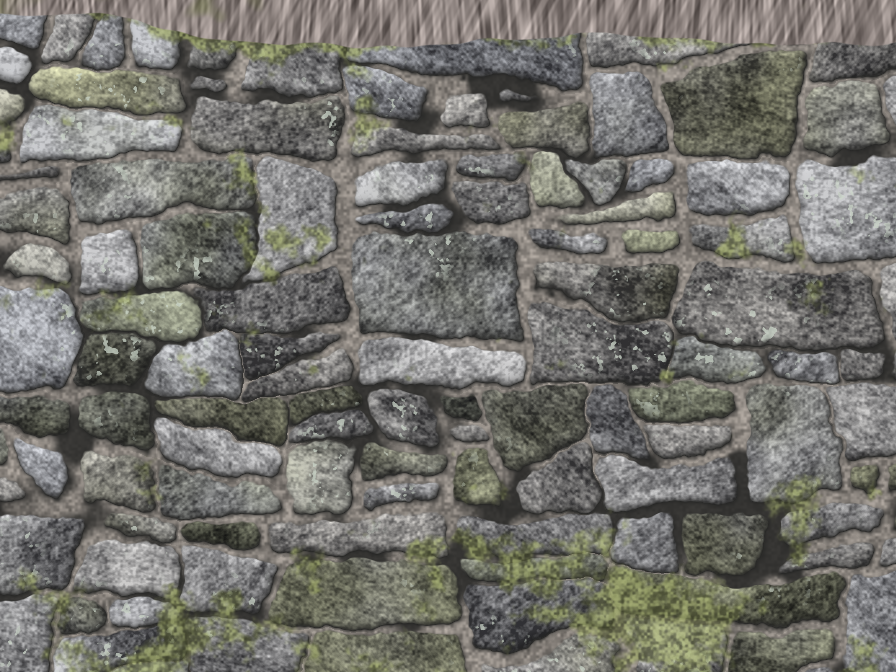
Reproduce this texture procedurally as a Shadertoy shader.

```glsl
// Weathered dry-stone wall with mortar, moss and lichen below a strip of dry grass.

const vec3 DARK_STONE = vec3(0.19, 0.19, 0.20);
const vec3 PALE_STONE = vec3(0.80, 0.80, 0.80);
const vec3 OLIVE = vec3(0.43, 0.44, 0.345);
const vec3 MORTAR = vec3(0.55, 0.525, 0.50);
const vec3 CREVICE = vec3(0.15, 0.15, 0.145);
const vec3 DARK_MOSS = vec3(0.34, 0.36, 0.22);
const vec3 BRIGHT_MOSS = vec3(0.67, 0.71, 0.45);
const vec3 LICHEN = vec3(0.80, 0.84, 0.79);
const vec2 LIGHT = vec2(-0.35, 0.94);

struct Stone {
    float edge;   // distance to the nearest joint
    vec2 facing;  // direction towards that joint
    float id;
};

float hash(vec2 p) {
    vec3 q = fract(p.xyx * vec3(0.1031, 0.1030, 0.0973));
    q += dot(q, q.yzx + 33.33);
    return fract((q.x + q.y) * q.z);
}

float noise(vec2 p) {
    vec2 i = floor(p), f = fract(p);
    f = f * f * (3.0 - 2.0 * f);
    return mix(mix(hash(i), hash(i + vec2(1, 0)), f.x),
               mix(hash(i + vec2(0, 1)), hash(i + vec2(1, 1)), f.x), f.y);
}

float fbm(vec2 p, int octaves) {
    float sum = 0.0, total = 0.0, weight = 1.0;
    for (int i = 0; i < octaves; i++) {
        sum += weight * noise(p);
        total += weight;
        weight *= 0.6;
        p = mat2(1.6, 1.2, -1.2, 1.6) * p + 17.3;
    }
    return sum / total;
}

vec2 rotate(vec2 p, float angle) {
    float c = cos(angle), s = sin(angle);
    return vec2(c * p.x - s * p.y, s * p.x + c * p.y);
}

// Splits the wall again and again by tilted lines until a stone is small enough.
Stone findStone(vec2 p, vec2 lo, vec2 hi) {
    Stone stone = Stone(1.0, vec2(0), 1.0);
    for (int i = 0; i < 10; i++) {
        vec2 size = hi - lo;
        float r = hash(vec2(stone.id, 3.0));
        if (size.x * size.y < mix(0.006, 0.058, r * r)) break;
        bool upright = size.y < 0.36 && size.x > size.y * mix(1.3, 2.7, hash(vec2(stone.id, 7.0)));
        float cut = mix(0.3, 0.7, hash(vec2(stone.id, 11.0)));
        float tilt = (hash(vec2(stone.id, 19.0)) - 0.5) * min(0.7, 0.12 / max(size.x, size.y));
        vec2 normal = normalize(upright ? vec2(1.0, tilt * 2.2) : vec2(tilt, 1.0));
        vec2 pivot = lo + size * (upright ? vec2(cut, 0.5) : vec2(0.5, cut));
        float side = dot(p - pivot, normal);
        bool beyond = side > 0.0;
        if (upright) { if (beyond) lo.x = pivot.x; else hi.x = pivot.x; }
        else { if (beyond) lo.y = pivot.y; else hi.y = pivot.y; }

        // The smooth minimum rounds the corners.
        float blend = clamp(0.5 + 0.5 * (stone.edge - abs(side)) / 0.018, 0.0, 1.0);
        stone.edge = mix(stone.edge, abs(side), blend) - 0.018 * blend * (1.0 - blend);
        stone.facing = mix(stone.facing, beyond ? -normal : normal, blend);
        stone.id = stone.id * 2.0 + (beyond ? 1.0 : 0.0);
    }
    return stone;
}

vec3 stoneColor(vec2 p, Stone stone, float depth) {
    vec2 q = rotate(p, (hash(vec2(stone.id, 23.0)) - 0.5) * 1.6) + stone.id * 0.37;
    vec2 toLight = rotate(LIGHT, 0.3) * 0.004;
    float relief = fbm(q * vec2(14, 26), 6) - fbm((q + toLight) * vec2(14, 26), 6);
    float facet = smoothstep(0.46, 0.54, noise(q * vec2(7, 13)) + 0.2 * (fbm(q * 40.0, 3) - 0.5));
    float grain = 0.42 * (noise(p * 260.0) - 0.5) + 0.26 * (noise(p * 120.0) - 0.5);
    float tone = 0.34 + 0.36 * hash(vec2(stone.id, 29.0)) + 0.16 * (facet - 0.5);
    tone += 1.1 * (fbm(q * 8.0, 5) - 0.5) + 1.7 * relief + grain + 0.16 * (p.y - 0.5);
    vec3 color = mix(DARK_STONE, PALE_STONE, clamp(tone, 0.0, 1.0));

    // Olive and cool tints differ from stone to stone.
    float olive = smoothstep(0.66, 1.05, hash(vec2(stone.id, 31.0)) + 0.4 * fbm(p * 7.0, 3) - 0.25 * p.y);
    color = mix(color, OLIVE * (0.45 + 1.1 * tone), 0.8 * olive);
    color *= mix(vec3(0.985, 1.0, 1.035), vec3(1.015, 1.0, 0.975), hash(vec2(stone.id, 37.0)));

    // Worn upper rims catch the light, lower rims fall into shade.
    float rim = 1.0 - smoothstep(0.0, 0.016, depth);
    return color * (1.0 + rim * (0.27 * dot(stone.facing, LIGHT) - 0.05));
}

vec3 grassColor(vec2 p) {
    float lean = 0.08 * sin(p.x * 11.0);
    float blades = noise(vec2((p.x + lean * (p.y - 0.9)) * 240.0, p.y * 22.0));
    float twigs = noise(vec2((p.x - (p.y - 0.9) * 0.5) * 190.0, p.y * 18.0));
    vec3 color = mix(vec3(0.26, 0.23, 0.22), vec3(0.84, 0.79, 0.77), 0.6 * blades + 0.4 * twigs);
    return mix(color, DARK_MOSS * 1.3, 0.5 * smoothstep(0.62, 0.75, fbm(p * 9.0, 3)));
}

void mainImage(out vec4 fragColor, in vec2 fragCoord) {
    vec2 p = fragCoord / iResolution.y;
    float pixel = 1.0 / iResolution.y;
    vec2 warp = vec2(fbm(p * 8.0, 5), fbm(p * 8.0 + 40.0, 5)) - 0.5;
    Stone stone = findStone(p + warp * 0.06, vec2(-0.1, -0.07), vec2(1.45, 0.98));

    // Stones set in gritty mortar, with dark gaps under them.
    float gap = 0.001 + 0.011 * noise(p * 8.0 + 5.0);
    float depth = stone.edge - gap;
    float under = smoothstep(0.35, -0.5, dot(stone.facing, LIGHT));
    float shade = exp(-abs(depth) / 0.0028) * (0.2 + 0.75 * under);
    vec3 mortar = MORTAR * (0.6 + 0.4 * fbm(p * 30.0, 3) + 0.45 * noise(p * 220.0));
    mortar = mix(mortar, CREVICE, 0.85 * smoothstep(0.52, 0.66, fbm(p * 8.0 + 9.0, 3)));
    vec3 color = mix(mortar, stoneColor(p, stone, depth), smoothstep(-pixel, pixel, depth));
    color = mix(color, CREVICE, shade);

    // Pale lichen specks gather in loose colonies.
    float colony = smoothstep(0.48, 0.66, fbm(p * 6.0 + 70.0, 3));
    float specks = smoothstep(0.66, 0.74, fbm(p * 75.0, 3)) * smoothstep(0.0, 0.01, depth);
    color = mix(color, LICHEN, 0.75 * specks * colony);

    // Moss grows along the coping and over the lowest stones.
    float top = 0.94 + 0.045 * smoothstep(0.4, 0.1, p.x) + 0.035 * (fbm(p.xx * vec2(7, 0), 3) - 0.5);
    float damp = 0.09 * smoothstep(0.35, 0.0, p.y) + 0.20 * smoothstep(0.03, 0.0, top - p.y)
               + 0.10 * smoothstep(0.25, 0.0, length(p - vec2(0.3, 0.9)));
    float moss = smoothstep(0.66, 0.78, fbm(p * 11.0 + 25.0, 5) + damp);
    float tuft = 0.6 * fbm(p * 60.0, 3) + 0.4 * noise(p * 230.0);
    vec3 mossColor = mix(DARK_MOSS * 0.8, BRIGHT_MOSS, smoothstep(0.25, 0.75, tuft));
    color = mix(color, mossColor, 0.75 * moss);

    color = mix(color, grassColor(p), smoothstep(-pixel, pixel, p.y - top));
    fragColor = vec4(clamp(color, 0.0, 1.0), 1.0);
}
```
